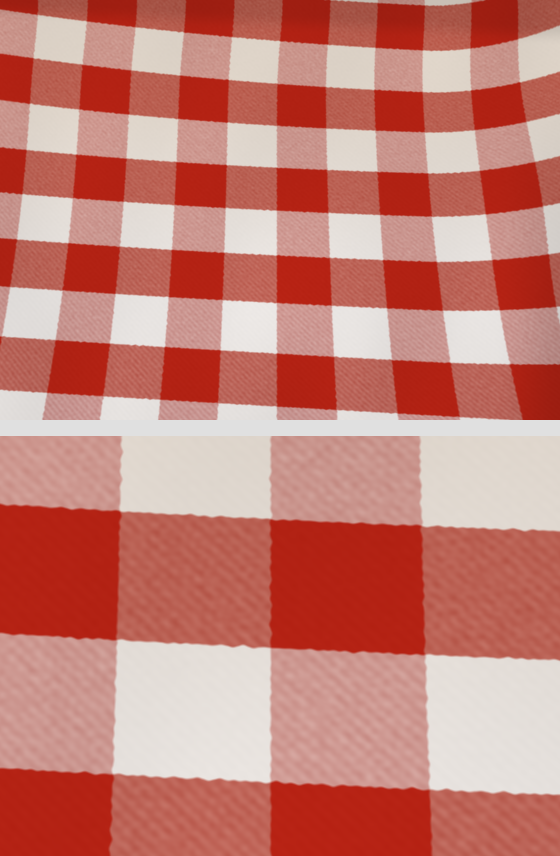
Top: the whole. Bottom: its middle third, enlarged.
A Shadertoy shader for this texture:

```glsl
vec2 hashGradient(vec2 cell) {
    vec2 h = vec2(dot(cell, vec2(127.1, 311.7)), dot(cell, vec2(269.5, 183.3)));
    return 2.0 * fract(sin(h) * 43758.5) - 1.0;
}

float gradientNoise(vec2 p) {
    vec2 i = floor(p), f = fract(p);
    vec2 s = f * f * f * (f * (f * 6.0 - 15.0) + 10.0);
    vec2 e = vec2(0.0, 1.0);
    float low = mix(dot(hashGradient(i), f),
                    dot(hashGradient(i + e.yx), f - e.yx), s.x);
    float high = mix(dot(hashGradient(i + e), f - e),
                     dot(hashGradient(i + 1.0), f - 1.0), s.x);
    return mix(low, high, s.y);
}

// Canvas position (y down) to check coordinates: one unit per check
vec2 drapedCloth(vec2 p) {
    // Columns widen towards the bottom and bulge at the right fold
    float bulge = 0.018 * exp(-20.0 * pow(abs(p.y - 0.45), 2.0)) * smoothstep(0.8, 1.0, p.x);
    float across = p.x - bulge - 0.4945 - 0.01 * exp(-60.0 * p.y * p.y);
    float checkWidth = 0.0856 + 0.003 * p.y + 0.0186 * p.y * p.y;
    float skew = 1.0 + 0.1 * (p.y - 0.45) * across;
    float column = 5.0 + across / (checkWidth * skew);

    // Rows sag to the right, then lift over the fold
    float d = p.x - 0.495;
    float slope = mix(0.108, 0.064, smoothstep(0.1, 0.42, p.y))
                + 0.013 * smoothstep(0.6, 0.9, p.y);
    float lift = 0.075 * (1.0 - p.y) * pow(max(d - 0.27, 0.0) / 0.235, 1.7);
    float q = p.y - slope * d + 0.09 * (1.0 - p.y) * d * d + lift;
    float row = 8.95 * q + 0.239 * sin(4.6 * (q - 0.3)) - 0.68;
    return vec2(column, row);
}

// 1 inside odd-numbered stripes, 0 inside even ones
float redStripe(float x, float blur) {
    float inside = 0.5 - abs(mod(x - 0.5, 2.0) - 1.0);
    return smoothstep(-blur, blur, inside);
}

void mainImage(out vec4 fragColor, in vec2 fragCoord) {
    vec2 uv = fragCoord / iResolution.xy;
    vec2 p = vec2(uv.x, 1.0 - uv.y);
    vec2 cloth = drapedCloth(p);
    vec2 blur = fwidth(cloth) * 0.8 + 0.006;

    // Yarn irregularity frays the stripe borders slightly
    vec2 fray = 0.025 * vec2(gradientNoise(cloth * vec2(3.0, 14.0)),
                             gradientNoise(cloth.yx * vec2(3.0, 14.0) + 40.0));
    float warp = redStripe(cloth.x + fray.x, blur.x);
    float weft = redStripe(cloth.y + fray.y, blur.y);

    // Gingham colours, cream at the top and cooler at the bottom
    vec3 white = mix(vec3(0.86, 0.82, 0.775), vec3(0.885, 0.87, 0.86), smoothstep(0.15, 0.75, p.y));
    vec3 pink = mix(vec3(0.79, 0.58, 0.54), vec3(0.78, 0.58, 0.565), p.y);
    vec3 rose = mix(vec3(0.72, 0.36, 0.30), vec3(0.72, 0.39, 0.35), p.y);
    vec3 red = vec3(0.69, 0.13, 0.075);
    vec3 color = mix(mix(white, pink, warp), mix(rose, red, warp), weft);

    // Twill ribs and mottling show most where the yarns mix
    float mixed = abs(warp - weft);
    float twillPhase = 9.0 * (cloth.x - cloth.y);
    float twill = sin(6.2832 * twillPhase) * (1.0 - smoothstep(0.3, 0.7, fwidth(twillPhase)));
    float mottle = gradientNoise(cloth * 17.0) + 0.5 * gradientNoise(cloth * 7.0 + 9.0);
    float grain = twill * mix(0.2, 0.45, p.y) + mottle;
    color += grain * mix(vec3(0.007), vec3(0.03, 0.055, 0.055), mixed);

    // Soft folds, shaded upper edge and right corner
    float folds = gradientNoise(vec2(p.x * 7.0 + p.y, p.y * 2.0) + 3.0);
    float shade = 1.0 + 0.05 * folds;
    shade -= 0.10 * (1.0 - smoothstep(0.0, 0.05, p.y - 0.06 * p.x));
    shade -= 0.12 * smoothstep(0.88, 1.02, p.x) * smoothstep(0.15, 0.9, p.y);
    shade += 0.03 * exp(-12.0 * dot(p - vec2(0.45, 0.65), p - vec2(0.45, 0.65)));
    fragColor = vec4(clamp(color * shade, 0.0, 1.0), 1.0);
}
```
